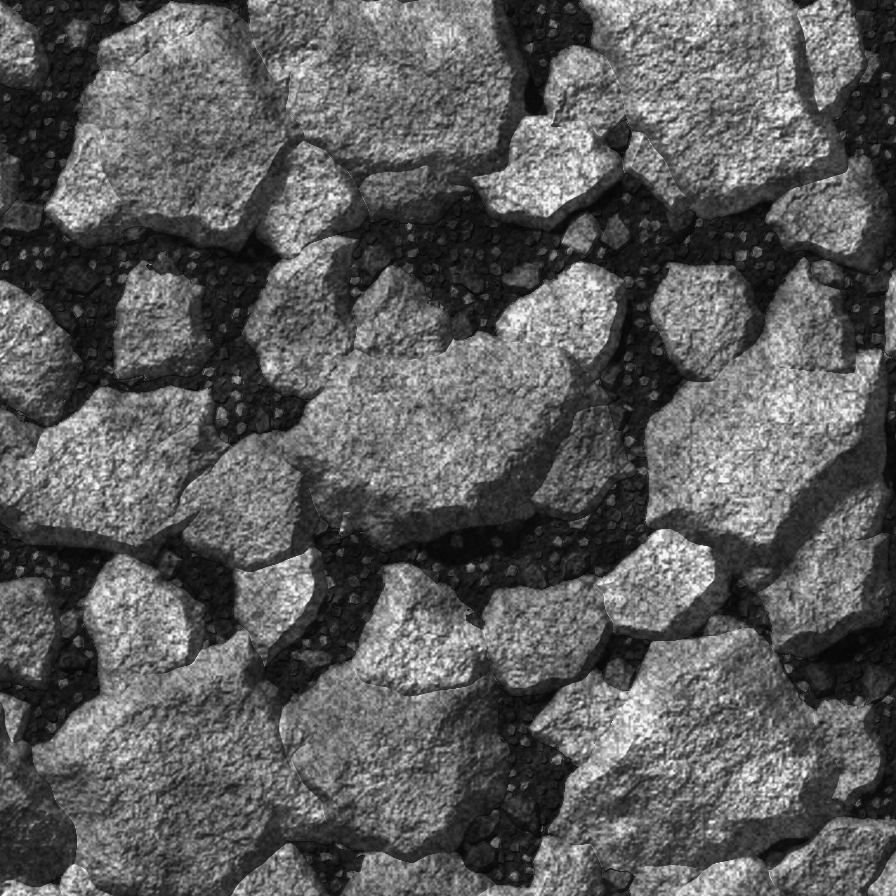
A three.js fragment shader for this texture:

```glsl
// Grey angular rocks lying on dark gravel, lit from the upper left.
varying vec2 vUv;

const float TAU = 6.2831853;
const vec3 LIGHT = vec3(-0.45, 0.54, 0.71);
const vec3 GREY = vec3(1.0);

float hash(vec2 p) {
  vec3 q = fract(vec3(p.xyx) * 0.1031);
  q += dot(q, q.yzx + 33.33);
  return fract((q.x + q.y) * q.z);
}

// Three random values spread out of a single hash.
vec3 hash3(vec2 p) {
  return fract(hash(p) * vec3(1.0, 37.3, 171.7));
}

float noise(vec2 p) {
  vec2 i = floor(p);
  vec2 f = fract(p);
  f = f * f * (3.0 - 2.0 * f);
  float low = mix(hash(i), hash(i + vec2(1.0, 0.0)), f.x);
  float high = mix(hash(i + vec2(0.0, 1.0)), hash(i + 1.0), f.x);
  return mix(low, high, f.y);
}

vec2 noise2(vec2 p) {
  return vec2(noise(p), noise(p + 31.7)) - 0.5;
}

float smoothMin(float a, float b, float k) {
  float h = max(k - abs(a - b), 0.0) / k;
  return min(a, b) - 0.25 * k * h * h;
}

vec2 rotate(vec2 p, float a) {
  float c = cos(a);
  float s = sin(a);
  return vec2(c * p.x - s * p.y, s * p.x + c * p.y);
}

// Height of a faceted stone: a tilted top cut by sloping sides.
float stoneHeight(vec2 p, float radius, vec2 key) {
  vec3 top = hash3(key + 11.3);
  float h = radius * mix(0.4, 0.7, top.z) + 0.5 * dot(top.xy - 0.5, p);
  for (int i = 0; i < 6; i++) {
    vec3 cut = hash3(key + 23.1 + 3.7 * float(i));
    float angle = (float(i) + 0.65 * cut.x) * TAU / 6.0;
    float reach = radius * mix(0.75, 1.05, cut.y);
    float side = reach - dot(p, vec2(cos(angle), sin(angle)));
    h = smoothMin(h, side * mix(1.1, 4.0, cut.z), 0.14 * radius);
  }
  return h;
}

// Scattered stones: x is the height, y a random tone of the highest stone.
vec2 stoneLayer(vec2 p, float cells, float size, float chance, float seed) {
  vec2 g = p * cells;
  vec2 best = vec2(-1.0, 0.0);
  for (int y = -1; y <= 1; y++) {
    for (int x = -1; x <= 1; x++) {
      vec2 cell = floor(g) + vec2(float(x), float(y));
      vec2 key = cell + seed;
      vec3 place = hash3(key);
      float radius = size * mix(0.75, 1.12, place.z);
      vec2 q = g - cell - 0.5 - 0.5 * (place.xy - 0.5);
      if (dot(q, q) > 2.3 * radius * radius) continue;
      vec3 kind = hash3(key + 7.7);
      if (kind.x > chance) continue;
      q = rotate(q, TAU * kind.y);
      q.y *= mix(1.0, 1.4, kind.z);
      float h = stoneHeight(q, radius, key);
      if (h > best.x) best = vec2(h, fract(kind.y * 7.0));
    }
  }
  return vec2(best.x / cells, best.y);
}

vec2 higher(vec2 a, vec2 b) {
  return a.x > b.x ? a : b;
}

// Large and medium rocks with ragged outlines.
vec2 rocks(vec2 p) {
  vec2 q = p + 0.03 * noise2(p * 9.0) + 0.013 * noise2(p * 38.0);
  vec2 large = stoneLayer(q, 3.0, 0.52, 0.9, 52.0);
  if (large.x > 0.08) return large;
  return higher(large, stoneLayer(q + 0.07, 6.5, 0.53, 0.95, 118.0));
}

vec2 gravel(vec2 p) {
  vec2 pebbles = stoneLayer(p, 18.0, 0.4, 0.5, 211.0);
  vec2 grit = stoneLayer(p, 62.0, 0.45, 0.85, 307.0);
  return higher(vec2(0.0, 0.1), higher(pebbles, grit));
}

float roughness(vec2 p) {
  return 0.014 * noise(p * 14.0) + 0.008 * noise(p * 45.0)
       + 0.0044 * noise(p * 125.0) + 0.0026 * noise(p * 270.0);
}

// Surface height in x and albedo in y; gravel only where it can show.
vec2 surface(vec2 p) {
  vec2 rock = rocks(p);
  float bumps = roughness(p);
  vec2 ground = vec2(0.0);
  if (rock.x < 0.02) ground = gravel(p);
  if (rock.x > ground.x) return vec2(rock.x + bumps, mix(0.58, 0.82, rock.y));
  return vec2(ground.x + 0.7 * bumps, mix(0.24, 0.8, ground.y * ground.y));
}

float sunlight(vec2 p, float h) {
  float blocked = 0.0;
  for (int i = 1; i <= 3; i++) {
    float travel = 0.02 * float(i);
    float over = rocks(p + travel * normalize(LIGHT.xy)).x - h - 1.1 * travel;
    blocked = max(blocked, smoothstep(-0.006, 0.016, over));
  }
  return 1.0 - blocked;
}

void main() {
  float stepSize = 0.0015;
  vec2 here = surface(vUv);
  vec2 right = surface(vUv + vec2(stepSize, 0.0));
  vec2 above = surface(vUv + vec2(0.0, stepSize));
  vec2 slope = clamp((vec2(right.x, above.x) - here.x) / stepSize, -4.0, 4.0);
  vec3 normal = normalize(vec3(-slope, 1.0));

  // Direct light, with low ground and crevices kept dim.
  float direct = max(dot(normal, LIGHT), 0.0) * sunlight(vUv, here.x);
  float openness = mix(0.42, 1.0, smoothstep(0.004, 0.036, here.x));
  float light = openness * (0.25 + 0.66 * direct);

  // Mineral mottling and fine grain.
  float albedo = (here.y + right.y + above.y) / 3.0;
  float mottle = 0.75 + 0.5 * noise(vUv * 24.0 + 8.0);
  float grain = 0.45 + 0.55 * noise(vUv * 190.0 + 4.0) + 0.55 * noise(vUv * 380.0);
  float value = albedo * light * mottle * grain;
  gl_FragColor = vec4(GREY * clamp(value * 1.04 + 0.01, 0.0, 0.95), 1.0);
}
```
